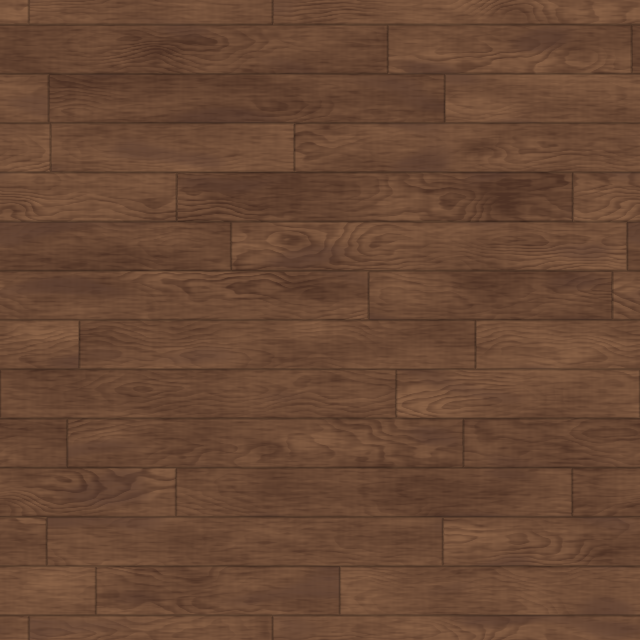
Write a WebGL 2 fragment shader that draws this texture.

```glsl
#version 300 es
precision highp float;
// Staggered dark brown wood planks with cathedral grain, knots and fine pores.

#define ROWS 13.0
#define PLANK_LENGTH 0.619
#define SEAM_WIDTH 0.022
#define SEAM_DARKNESS 0.24
#define RING_DENSITY 9.0
#define RING_CONTRAST 0.42
#define FIBRE_CONTRAST 0.34
#define PLANK_VARIATION 0.17
#define BLOTCH_CONTRAST 0.30

uniform vec2 u_resolution;
out vec4 fragColor;

const vec3 DARK_WOOD = vec3(0.325, 0.213, 0.155);
const vec3 LIGHT_WOOD = vec3(0.515, 0.365, 0.262);
const vec3 SCUFF_WOOD = vec3(0.315, 0.215, 0.180);

// Position of the first butt joint in each row, from the bottom up
const float STAGGER[13] = float[13](0.426, 0.531, 0.073, 0.275, 0.105, 0.0, 0.124,
                                    0.957, 0.361, 0.276, 0.460, 0.076, 0.987);

vec2 hash2(vec2 p) {
  vec3 q = fract(p.xyx * vec3(0.1031, 0.1030, 0.0973));
  q += dot(q, q.yzx + 33.33);
  return fract((q.xx + q.yz) * q.zy);
}

float cornerSlope(vec2 cell, vec2 offset) {
  float angle = 6.28318 * hash2(cell).x;
  return dot(vec2(cos(angle), sin(angle)), offset);
}

float gradientNoise(vec2 p) {
  vec2 i = floor(p), f = fract(p);
  vec2 w = f * f * f * (f * (f * 6.0 - 15.0) + 10.0);
  vec2 e = vec2(1.0, 0.0);
  float low = mix(cornerSlope(i, f), cornerSlope(i + e.xy, f - e.xy), w.x);
  float high = mix(cornerSlope(i + e.yx, f - e.yx), cornerSlope(i + e.xx, f - e.xx), w.x);
  return 1.4 * mix(low, high, w.y);
}

// Soft early wood rising to a sharp dark late-wood edge
float growthRing(float rings) {
  float s = fract(rings);
  float line = smoothstep(0.25, 0.80, s) * (1.0 - smoothstep(0.84, 1.0, s));
  float detail = 1.0 - smoothstep(0.35, 0.95, fwidth(rings));
  return (line - 0.36) * detail;
}

void main() {
  vec2 uv = gl_FragCoord.xy / u_resolution;
  float pixel = ROWS / min(u_resolution.x, u_resolution.y);

  // Plank layout, measured in row heights
  float level = uv.y * ROWS + 0.5;
  float row = mod(floor(level), ROWS);
  float across = fract(level);
  float along = fract(uv.x - STAGGER[int(row)]);
  float isShort = step(PLANK_LENGTH, along);
  float span = ROWS * mix(PLANK_LENGTH, 1.0 - PLANK_LENGTH, isShort);
  vec2 p = vec2(ROWS * (along - isShort * PLANK_LENGTH), across);
  float id = row * 2.0 + isShort + 1.0;
  vec2 trait = hash2(vec2(id, 4.7));
  vec2 place = hash2(vec2(id, 19.3));
  vec2 g = p + vec2(id * 23.0, id * 7.31);

  // Knot that bends the growth rings around it
  vec2 toKnot = (p - vec2(span * place.x, 0.2 + 0.6 * place.y)) * vec2(1.5, 3.2);
  float knot = exp(-dot(toKnot, toKnot)) * step(0.4, trait.y);

  // Long nested arches, distorted into waves and islands
  vec2 arch = vec2((p.x - span * place.y) * 0.11, p.y - mix(0.2, 0.8, trait.x));
  float figure = length(arch) + 0.32 * knot;
  figure += 0.30 * gradientNoise(g * vec2(0.55, 1.3));
  figure += 0.07 * gradientNoise(g * vec2(1.7, 3.6));
  figure += 0.02 * gradientNoise(g * vec2(4.0, 11.0));
  float rings = growthRing(figure * RING_DENSITY);
  float ringPatch = smoothstep(-0.35, 0.40, gradientNoise(g * vec2(0.28, 1.1) + 5.5));
  float ringStrength = mix(0.15, 1.0, ringPatch) * mix(0.35, 1.2, trait.y);

  // Fibres, pores, faint saw marks and uneven stain
  float fibre = gradientNoise(g * vec2(1.1, 15.0))
              + 0.8 * gradientNoise(g * vec2(4.5, 19.0) + 31.0);
  float pores = smoothstep(0.15, 0.6, gradientNoise(g * vec2(2.6, 17.0) + 71.0));
  float saw = gradientNoise(g * vec2(13.0, 1.6) + 12.0);
  float blotch = gradientNoise(g * vec2(0.4, 1.5) + 43.0)
               + 0.5 * gradientNoise(g * vec2(1.2, 3.4) + 57.0);

  float tone = 0.55 + PLANK_VARIATION * (hash2(vec2(id, 53.0)).x * 2.0 - 1.0);
  tone += BLOTCH_CONTRAST * blotch + 0.5 * FIBRE_CONTRAST * fibre;
  tone += 0.05 * saw - 0.16 * pores;
  tone += ringStrength * (0.10 - RING_CONTRAST * rings) - 0.06;
  tone -= 0.30 * knot * knot * knot;
  vec3 colour = mix(DARK_WOOD, LIGHT_WOOD, clamp(tone, -0.1, 1.05));

  // Occasional cool, dark scuffs
  float scuff = smoothstep(0.28, 0.60, gradientNoise(g * vec2(0.45, 1.4) + 91.0));
  colour = mix(colour, SCUFF_WOOD, 0.5 * scuff * (0.7 + 0.3 * fibre));

  // Thin dark seams between planks
  float edge = min(min(p.x, span - p.x), min(across, 1.0 - across));
  float seam = 1.0 - smoothstep(0.0, SEAM_WIDTH + pixel, edge);
  colour *= 1.0 - SEAM_DARKNESS * seam;

  fragColor = vec4(colour, 1.0);
}
```
